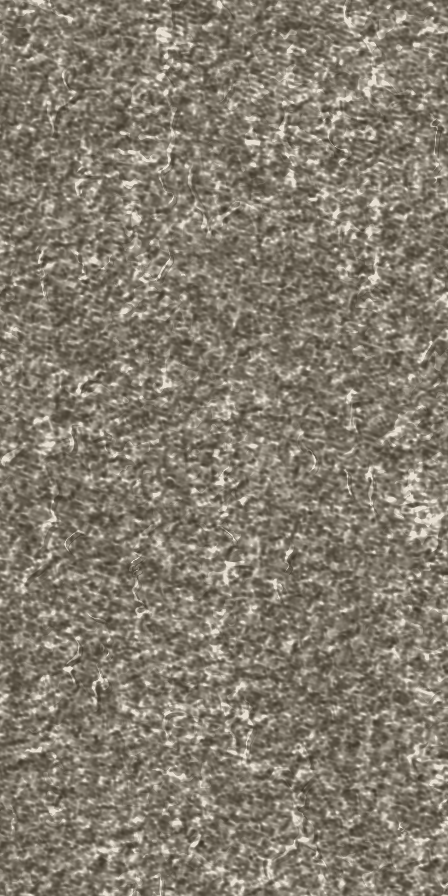
Give the GLSL for this texture, as a Shadertoy shader.

```glsl
const vec3 STONE_TINT = vec3(0.03, 0.0, -0.053);
const vec2 LIGHT_STEP = vec2(-0.0055, 0.0055);

float hash(vec2 cell) {
    return fract(sin(dot(cell, vec2(127.1, 311.7))) * 43758.5);
}

// Smooth value noise in 0..1
float noise(vec2 p) {
    vec2 cell = floor(p);
    vec2 f = fract(p);
    f = f * f * (3.0 - 2.0 * f);
    float low = mix(hash(cell), hash(cell + vec2(1.0, 0.0)), f.x);
    float high = mix(hash(cell + vec2(0.0, 1.0)), hash(cell + vec2(1.0)), f.x);
    return mix(low, high, f.y);
}

// Noise centred on zero, with its own frequency and seed
float layer(vec2 p, vec2 frequency, float seed) {
    return noise(p * frequency + seed) - 0.5;
}

vec2 rotate(vec2 p, float angle) {
    float c = cos(angle), s = sin(angle);
    return vec2(c * p.x - s * p.y, s * p.x + c * p.y);
}

// Shifts the domain so that shapes become ragged
vec2 warp(vec2 p, float frequency, float amount) {
    vec2 shift = vec2(layer(p, vec2(frequency), 13.7), layer(p, vec2(frequency), 71.3));
    return p + amount * shift;
}

// Crusty surface height
float crust(vec2 p) {
    vec2 q = warp(p, 55.0, 0.022);
    return layer(q, vec2(38.0, 48.0), 5.1) + 0.7 * layer(rotate(q, 0.5), vec2(85.0, 95.0), 27.9);
}

// Short, crooked mineral veins running mostly upright
float veins(vec2 p) {
    vec2 q = warp(warp(p, 22.0, 0.04), 60.0, 0.026);
    float ridge = abs(layer(q, vec2(15.0, 5.5), 41.0));
    float width = 0.09 + 0.1 * layer(p, vec2(40.0), 8.0);
    float line = 1.0 - smoothstep(0.3 * width, width, ridge);
    float broken = smoothstep(0.0, 0.16, layer(p, vec2(13.0, 10.0), 93.0));
    float worn = smoothstep(-0.3, 0.0, layer(q, vec2(50.0, 60.0), 66.0));
    return line * broken * worn;
}

// Pale flecks gathered in upright bands
float flecks(vec2 p) {
    vec2 q = warp(p, 75.0, 0.02);
    float spots = smoothstep(0.13, 0.27, layer(q, vec2(46.0, 68.0), 19.0));
    float bands = smoothstep(-0.25, 0.3, layer(p, vec2(10.0, 3.0), 57.0));
    return spots * bands;
}

// Sedimentary grain, from faint stains to sharp grit
float grain(vec2 p) {
    vec2 q = warp(p, 60.0, 0.017);
    return 0.35 * layer(p, vec2(5.0, 4.5), 3.0)
         + 0.75 * layer(q, vec2(17.0, 26.0), 11.0)
         + 2.1 * layer(rotate(q, 0.1), vec2(55.0, 104.0), 23.0)
         + 2.7 * layer(rotate(p, 0.35), vec2(115.0, 150.0), 37.0);
}

void mainImage(out vec4 fragColor, in vec2 fragCoord) {
    vec2 p = fragCoord / iResolution.x;

    // Side light on the crust, with shadows beside the veins
    float relief = crust(p) - crust(p + LIGHT_STEP);
    float shadow = veins(p + LIGHT_STEP * 1.5);

    float tone = grain(p) + 1.8 * relief - 0.18;
    tone += 1.1 * flecks(p);
    tone += 1.7 * veins(p) - 0.9 * shadow;

    // Exponential curve: compact darks and a long pale tail
    float brightness = 0.1 + 0.375 * exp(0.35 * tone);
    fragColor = vec4(clamp(min(brightness, 0.88) + STONE_TINT, 0.0, 1.0), 1.0);
}
```
